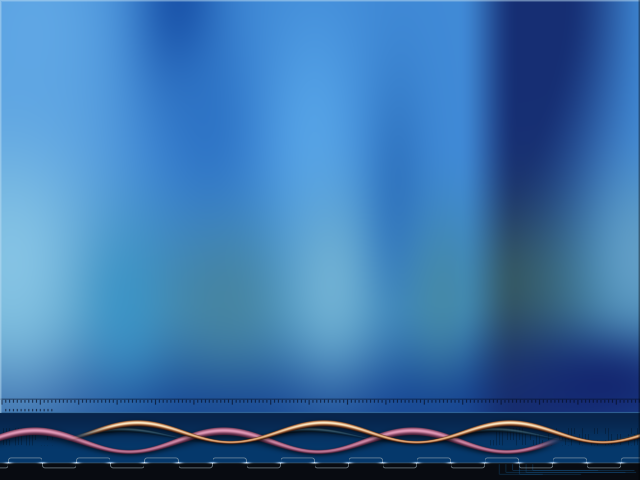
Give the GLSL for this background, as a WebGL 2 fragment shader.

```glsl
#version 300 es
precision highp float;
// Blurred blue light columns above a ruled panel with two woven metal strands.
#define PANEL_TOP 0.1406
#define PANEL_BASE 0.0356
#define RULER_Y 0.1685
#define TICK_STEP 0.008
#define TAB_STEP 0.0709
#define TAB_START 0.0174
#define GOLD_PERIOD 0.388
#define PINK_PERIOD 0.3932

uniform vec2 u_resolution;
out vec4 outColor;

const float TAU = 6.2831853;
const vec3 NAVY = vec3(0.08, 0.17, 0.44);

float hash(vec2 p) {
  return fract(sin(dot(p, vec2(127.1, 311.7))) * 43758.5453);
}

// Antialiased coverage of a shape from its signed distance
float cover(float d) {
  float aa = 0.75 / u_resolution.y;
  return 1.0 - smoothstep(-aa, aa, d);
}

float stroke(float d, float halfWidth) {
  return cover(abs(d) - halfWidth);
}

float within(float x, float lo, float hi) {
  return cover(max(lo - x, x - hi));
}

void blob(inout vec3 col, vec2 uv, vec2 center, vec2 size, vec3 tint, float amount) {
  vec2 d = (uv - center) / size;
  col = mix(col, tint, amount * exp(-dot(d, d)));
}

// Soft vertical columns of light and shade
vec3 lightField(vec2 uv) {
  float x = uv.x, y = uv.y;
  vec3 col = mix(vec3(0.09, 0.28, 0.58), vec3(0.25, 0.54, 0.72), smoothstep(0.15, 0.38, y));
  col = mix(col, vec3(0.25, 0.54, 0.84), smoothstep(0.35, 0.72, y));
  blob(col, uv, vec2(0.02, 0.47), vec2(0.15, 0.36), vec3(0.54, 0.78, 0.90), 0.95);
  blob(col, uv, vec2(0.05, 0.95), vec2(0.15, 0.30), vec3(0.38, 0.66, 0.90), 0.9);
  blob(col, uv, vec2(0.20, 0.36), vec2(0.07, 0.17), vec3(0.21, 0.58, 0.79), 0.7);
  blob(col, uv, vec2(0.28, 1.00), vec2(0.07, 0.20), vec3(0.09, 0.31, 0.65), 0.9);
  blob(col, uv, vec2(0.33, 0.73), vec2(0.09, 0.20), vec3(0.15, 0.42, 0.75), 0.65);
  blob(col, uv, vec2(0.36, 0.37), vec2(0.10, 0.16), vec3(0.28, 0.51, 0.60), 0.7);
  blob(col, uv, vec2(0.49, 0.72), vec2(0.08, 0.26), vec3(0.35, 0.66, 0.92), 0.75);
  blob(col, uv, vec2(0.52, 0.40), vec2(0.08, 0.20), vec3(0.46, 0.71, 0.84), 0.85);
  blob(col, uv, vec2(0.62, 0.61), vec2(0.05, 0.24), vec3(0.16, 0.42, 0.72), 0.65);
  blob(col, uv, vec2(0.69, 0.38), vec2(0.05, 0.15), vec3(0.28, 0.54, 0.63), 0.6);
  // Dark column, olive where it crosses the warm middle
  vec3 shade = mix(NAVY, vec3(0.20, 0.33, 0.37), exp(-pow((y - 0.41) / 0.17, 2.0)));
  float start = mix(0.77, 0.88, smoothstep(0.4, 1.0, y));
  float column = smoothstep(0.715, 0.81, x) * (1.0 - smoothstep(start, 1.03, x));
  col = mix(col, shade, 0.97 * column);
  blob(col, uv, vec2(1.00, 0.46), vec2(0.08, 0.19), vec3(0.41, 0.64, 0.79), 0.8);
  blob(col, uv, vec2(0.95, 0.20), vec2(0.15, 0.10), vec3(0.07, 0.13, 0.42), 0.85);
  return col;
}

// Wavy tube: x = position across it (-1..1), y = crest height, z = coverage
vec3 strand(vec2 p, float mid, float amp, float peak, float period, vec2 width) {
  float phase = TAU * (p.x - peak) / period;
  float slope = amp * TAU / period * sin(phase);
  float d = (p.y - mid - amp * cos(phase)) / sqrt(1.0 + slope * slope);
  float crest = 0.5 + 0.5 * cos(phase);
  float w = mix(width.x, width.y, crest);
  return vec3(d / w, crest, cover(abs(d) - w));
}

void paintStrand(inout vec3 col, vec3 s, vec3 dark, vec3 body, vec3 shine, float fade) {
  col *= 1.0 - 0.5 * fade * exp(-pow((s.x + 0.7) / 1.5, 2.0));
  vec3 metal = mix(dark, body, smoothstep(-1.1, 0.1, s.x) * (1.0 - 0.6 * smoothstep(0.4, 1.2, s.x)));
  metal = mix(metal, shine, exp(-pow((s.x - 0.2) / 0.4, 2.0)) * mix(0.3, 0.95, s.y));
  col = mix(col, metal, s.z * fade);
}

// Tabs alternating above and below the panel base
void paintTabs(inout vec3 col, vec2 p) {
  float k = (p.x - TAB_START) / TAB_STEP;
  float side = 1.0 - 2.0 * mod(floor(k), 2.0);
  vec2 q = vec2((fract(k) - 0.5) * TAB_STEP, (p.y - PANEL_BASE) * side);
  vec2 b = abs(q) - vec2(TAB_STEP * 0.5, 0.0104) + 0.006;
  float d = length(max(b, 0.0)) + min(max(b.x, b.y), 0.0) - 0.006;
  col = mix(col, vec3(0.60, 0.66, 0.70), 0.75 * stroke(d, 0.0008) * step(0.0, q.y));
  col = mix(col, vec3(0.45, 0.55, 0.62), 0.6 * stroke(q.y, 0.0007));
  vec2 joint = vec2(TAB_STEP * 0.5 - abs(q.x), q.y) / vec2(0.008, 0.002);
  col += 0.5 * exp(-dot(joint, joint));
}

void main() {
  vec2 uv = gl_FragCoord.xy / u_resolution;
  vec2 p = uv * vec2(4.0 / 3.0, 1.0);
  vec3 col = lightField(uv);

  // Ruler with a short second scale
  float tick = stroke((fract(p.x / TICK_STEP) - 0.5) * TICK_STEP, 0.0011);
  float longTick = step(mod(floor(p.x / TICK_STEP), 10.0), 0.5);
  float marks = tick * within(p.y, 0.161 - 0.004 * longTick, RULER_Y);
  marks = max(marks, tick * within(p.y, 0.143, 0.148) * within(p.x, 0.01, 0.113));
  marks = max(marks, stroke(p.y - RULER_Y, 0.0008));
  col = mix(col, vec3(0.02, 0.05, 0.13), 0.75 * marks);

  // Panel and dark foot
  float h = (p.y - PANEL_BASE) / (PANEL_TOP - PANEL_BASE);
  vec3 panel = mix(vec3(0.02, 0.22, 0.42), vec3(0.03, 0.14, 0.29), smoothstep(0.2, 1.0, h));
  float dash = step(0.5, hash(floor(p / vec2(0.006, 0.012)))) * within(fract(p.x / 0.006), 0.2, 0.5);
  panel *= 1.0 - 0.25 * dash * within(p.y, 0.072, 0.108) * (1.0 - within(p.x, 0.11, 1.02));
  col = mix(col, panel, cover(p.y - PANEL_TOP));
  col = mix(col, vec3(0.25, 0.48, 0.68), 0.7 * stroke(p.y - PANEL_TOP, 0.001));
  col = mix(col, vec3(0.03, 0.045, 0.065), cover(p.y - PANEL_BASE));

  // Circuit traces in the lower right
  for (int i = 0; i < 6; i++) {
    float f = float(i), x0 = 1.04 + 0.014 * f, y0 = 0.012 + 0.004 * mod(f, 3.0);
    float trace = stroke(p.y - y0, 0.0006) * within(p.x, x0, x0 + 0.08 + 0.25 * hash(vec2(f, 3.0)));
    trace = max(trace, stroke(p.x - x0, 0.0006) * within(p.y, y0, 0.033));
    col = mix(col, vec3(0.08, 0.32, 0.52), 0.6 * trace);
  }
  paintTabs(col, p);

  // Woven strands
  vec3 steel = strand(p, 0.092, 0.013, 0.255, GOLD_PERIOD, vec2(0.001, 0.005));
  vec3 pink = strand(p, 0.0799, 0.0217, 0.073, PINK_PERIOD, vec2(0.0042, 0.0080));
  vec3 gold = strand(p, 0.0981, 0.0200, 0.2865, GOLD_PERIOD, vec2(0.0032, 0.0064));
  float goldFade = smoothstep(0.13, 0.24, p.x);
  float pinkFade = 1.0 - smoothstep(1.10, 1.18, p.x);
  paintStrand(col, steel, vec3(0.02, 0.06, 0.10), vec3(0.10, 0.25, 0.33), vec3(0.35, 0.50, 0.56), 0.8 * steel.y * goldFade);
  paintStrand(col, pink, vec3(0.25, 0.10, 0.20), vec3(0.66, 0.38, 0.50), vec3(0.90, 0.62, 0.74), pinkFade);
  paintStrand(col, gold, vec3(0.20, 0.08, 0.04), vec3(0.78, 0.50, 0.30), vec3(1.00, 0.95, 0.82), goldFade);

  // Bevelled frame
  float lit = max(cover(p.x - 0.003), cover(0.997 - p.y));
  col = mix(col, vec3(0.75, 0.87, 0.95), 0.5 * lit * step(PANEL_TOP, p.y));
  col *= 1.0 - 0.4 * cover(1.3303 - p.x);
  outColor = vec4(col, 1.0);
}
```
